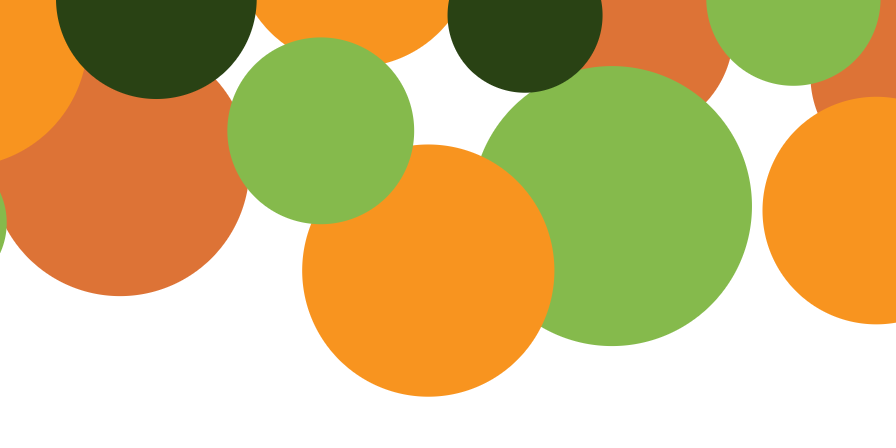
Write a WebGL 2 fragment shader that draws this background.

```glsl
#version 300 es
precision highp float;

uniform vec2 u_resolution;
out vec4 fragColor;

// Palette
const vec3 WHITE  = vec3(1.0);
const vec3 GREEN  = vec3(0.52, 0.73, 0.30);
const vec3 ORANGE = vec3(0.973, 0.58, 0.12);
const vec3 RUST   = vec3(0.865, 0.45, 0.21);
const vec3 FOREST = vec3(0.16, 0.26, 0.08);

// Discs: centre x, centre y, radius, in canvas heights
const vec3 RUST_LEFT     = vec3(0.268, 0.628, 0.289);
const vec3 RUST_TOP      = vec3(1.409, 0.927, 0.228);
const vec3 RUST_RIGHT    = vec3(2.034, 0.831, 0.225);
const vec3 ORANGE_CORNER = vec3(-0.0885, 0.9115, 0.284);
const vec3 ORANGE_TOP    = vec3(0.792, 1.117, 0.267);
const vec3 ORANGE_MIDDLE = vec3(0.956, 0.396, 0.2815);
const vec3 ORANGE_RIGHT  = vec3(1.956, 0.530, 0.254);
const vec3 GREEN_EDGE    = vec3(-0.148, 0.5026, 0.163);
const vec3 GREEN_LARGE   = vec3(1.366, 0.540, 0.3125);
const vec3 GREEN_SMALL   = vec3(0.716, 0.708, 0.2085);
const vec3 GREEN_TOP     = vec3(1.771, 1.003, 0.1945);
const vec3 FOREST_LEFT   = vec3(0.349, 1.003, 0.224);
const vec3 FOREST_RIGHT  = vec3(1.172, 0.966, 0.173);

// Lays one flat, antialiased disc over the colour beneath it
void paintDisc(inout vec3 color, vec2 p, vec3 disc, vec3 tint) {
    float edge = length(p - disc.xy) - disc.z;
    float coverage = clamp(0.5 - edge * u_resolution.y, 0.0, 1.0);
    color = mix(color, tint, coverage);
}

void main() {
    vec2 p = gl_FragCoord.xy / u_resolution.y;
    vec3 color = WHITE;

    // Back layer
    paintDisc(color, p, RUST_LEFT, RUST);
    paintDisc(color, p, RUST_TOP, RUST);
    paintDisc(color, p, RUST_RIGHT, RUST);
    paintDisc(color, p, ORANGE_CORNER, ORANGE);
    paintDisc(color, p, ORANGE_TOP, ORANGE);

    // Middle layer
    paintDisc(color, p, GREEN_LARGE, GREEN);
    paintDisc(color, p, GREEN_EDGE, GREEN);
    paintDisc(color, p, ORANGE_MIDDLE, ORANGE);
    paintDisc(color, p, ORANGE_RIGHT, ORANGE);

    // Front layer
    paintDisc(color, p, GREEN_SMALL, GREEN);
    paintDisc(color, p, GREEN_TOP, GREEN);
    paintDisc(color, p, FOREST_LEFT, FOREST);
    paintDisc(color, p, FOREST_RIGHT, FOREST);

    fragColor = vec4(color, 1.0);
}
```
